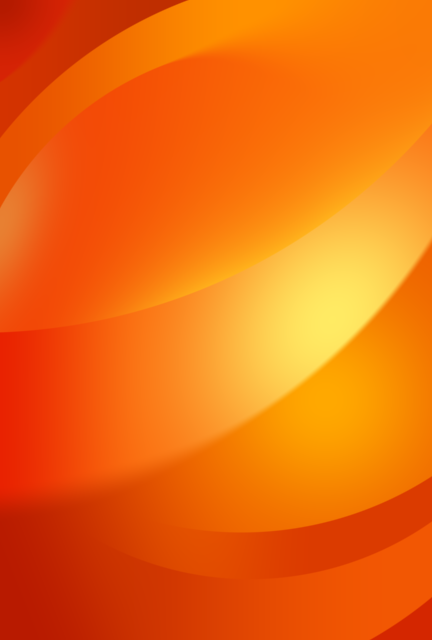
A WebGL 1 fragment shader for this background:

```glsl
precision highp float;
// Overlapping curved sheets in red, orange and gold, lit by soft glows.

uniform vec2 u_resolution;

// Coverage of a disc whose rim is blurred by `soft`.
float disc(vec2 p, vec2 center, float radius, float soft) {
  return smoothstep(-soft, soft, radius - distance(p, center));
}

// Gaussian ellipse: `axis` is its unit long direction, `size` is (long, short).
float glow(vec2 p, vec2 center, vec2 axis, vec2 size) {
  vec2 d = p - center;
  vec2 q = vec2(dot(d, axis), dot(d, vec2(axis.y, -axis.x))) / size;
  return exp(-dot(q, q));
}

// Bottom layers: amber floor with a dark fold and a lighter lower sheet.
vec3 lowerSheets(vec2 p, float soft) {
  vec3 col = mix(vec3(0.72, 0.10, 0.0), vec3(0.93, 0.37, 0.0),
                 smoothstep(-0.05, 0.4, p.x + 0.4 * (p.y - 0.2)));
  col = mix(col, vec3(1.0, 0.66, 0.0),
            glow(p, vec2(0.51, 0.375), vec2(0.0, 1.0), vec2(0.17)));

  float fold = 1.0 - disc(p, vec2(0.378, 0.717), 0.549, soft);
  col = mix(col, vec3(0.86, 0.23, 0.0), fold * smoothstep(0.2, 0.5, p.x));

  float sheet = 1.0 - disc(p, vec2(0.391, 0.59), 0.495, soft);
  vec3 sheetColor = mix(vec3(0.71, 0.11, 0.0), vec3(0.95, 0.34, 0.01),
                        smoothstep(-0.05, 0.62, p.x));
  col = mix(col, sheetColor, sheet * smoothstep(0.12, 0.28, p.x));

  float corner = 1.0 - disc(p, vec2(0.258, 0.57), 0.654, soft);
  return mix(col, vec3(0.83, 0.15, 0.0), corner * smoothstep(0.4, 0.55, p.x));
}

// Central sheet: red at the left, brightening into a gold highlight.
vec3 centralSheet(vec2 p) {
  vec3 col = mix(vec3(0.91, 0.12, 0.0), vec3(0.98, 0.38, 0.03),
                 smoothstep(-0.03, 0.24, p.x));
  return mix(col, vec3(1.0, 0.92, 0.39),
             glow(p, vec2(0.52, 0.5), vec2(0.6, 0.8), vec2(0.26, 0.2)));
}

// Top layers: dark corner, orange band and the inner sheet lit along its rim.
vec3 upperSheets(vec2 p, float rimDepth, float soft) {
  vec3 col = mix(vec3(0.83, 0.20, 0.0), vec3(0.75, 0.18, 0.0),
                 smoothstep(0.0, 0.25, p.x));
  float corner = disc(p, vec2(-0.208, 1.169), 0.363, soft + 0.1 * p.x);
  vec3 cornerColor = mix(vec3(0.85, 0.14, 0.02), vec3(0.70, 0.10, 0.0),
                         glow(p, vec2(0.0, 1.0), vec2(0.0, 1.0), vec2(0.07)));
  col = mix(col, cornerColor, corner);

  vec3 band = mix(vec3(0.91, 0.32, 0.0), vec3(1.0, 0.57, 0.0),
                  smoothstep(0.0, 0.4, p.x));
  band = mix(band, vec3(0.98, 0.48, 0.02), smoothstep(0.4, 0.68, p.x));
  col = mix(col, band, disc(p, vec2(0.532, 0.367), 0.676, soft));

  vec3 inner = mix(vec3(0.95, 0.27, 0.02), vec3(0.98, 0.40, 0.02),
                   smoothstep(0.05, 0.5, p.x));
  float rimLight = exp(-max(rimDepth, 0.0) / 0.08)
                 * smoothstep(0.03, 0.36, p.x)
                 * (1.0 - 0.4 * smoothstep(0.5, 0.68, p.x));
  inner = mix(inner, vec3(1.0, 0.70, 0.11), rimLight);
  inner = mix(inner, vec3(0.90, 0.56, 0.24),
              0.8 * glow(p, vec2(0.0, 0.65), vec2(0.35, 0.937), vec2(0.14, 0.065)));
  float innerSoft = mix(soft, 0.12, smoothstep(0.25, 0.62, p.x));
  return mix(col, inner, disc(p, vec2(0.436, 0.434), 0.498, innerSoft));
}

void main() {
  // Height spans 0 to 1 and width 0 to 0.676.
  vec2 p = gl_FragCoord.xy / u_resolution * vec2(0.676, 1.0);
  float soft = 0.0015;

  // Stack the sheets from back to front.
  vec3 col = lowerSheets(p, soft);
  float centralSoft = mix(0.03, 0.006, smoothstep(0.1, 0.45, p.x));
  col = mix(col, centralSheet(p), disc(p, vec2(-0.088, 1.119), 0.91, centralSoft));

  vec2 upperCenter = vec2(-0.034, 1.414);
  float rimDepth = 0.934 - distance(p, upperCenter);
  col = mix(col, upperSheets(p, rimDepth, soft), disc(p, upperCenter, 0.934, soft));

  gl_FragColor = vec4(col, 1.0);
}
```
